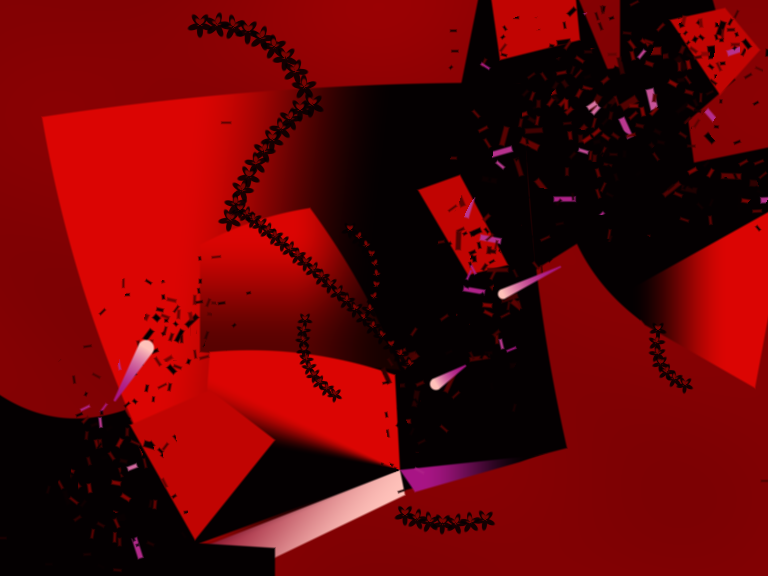
A Shadertoy shader for this background:

```glsl
// Crimson fractal collage: bowed panels fading to black, with chains of ragged
// beads, scattered shards and glints. Panels are signed distances; shards come
// from jittered cells, beads from curves.
const vec2 CANVAS = vec2(7.68, 5.76); // drawing units, y down
const float SOFT = .015; // edge softness
const vec3 BLACK = vec3(.015, 0, .003);
const vec3 SCARLET = vec3(.86, .02, .01);
const vec3 MAGENTA = vec3(.66, .08, .52);
const vec3 BLUSH = vec3(1, .76, .73);
const vec4 FLAT = vec4(0);

float hash(vec2 p) {
  p = fract(p * vec2(.1031, .1173));
  p += dot(p, p.yx + 33.3);
  return fract((p.x + p.y) * p.x * 7.31);
}

void paint(inout vec3 col, vec3 ink, float d) {
  col = mix(col, ink, 1. - smoothstep(-SOFT, SOFT, d));
}

// Position along a segment, 0 to 1
float along(vec2 q, vec2 e) { return clamp(dot(q, e) / dot(e, e), 0., 1.); }

// Signed distance to a side, bulged outwards by bow
float edge(vec2 p, vec2 a, vec2 b, float bow) {
  vec2 e = b - a, q = p - a;
  float t = along(q, e);
  return dot(q, vec2(e.y, -e.x)) / length(e) - bow * 4. * t * (1. - t);
}

// Four corners, clockwise on screen, one bow per side
void panel(inout vec3 col, vec2 p, vec3 ink, vec4 ab, vec4 cd, vec4 bow) {
  float d = max(edge(p, ab.xy, ab.zw, bow.x), edge(p, ab.zw, cd.xy, bow.y));
  d = max(d, edge(p, cd.xy, cd.zw, bow.z));
  paint(col, ink, max(d, edge(p, cd.zw, ab.xy, bow.w)));
}

// Ragged dark beads with red cores along a quadratic curve
void chain(inout vec3 col, vec2 p, vec4 ab, vec2 c, float size) {
  float count = ceil(length(c - ab.xy) / size * .7);
  for (float i = 0.; i <= count; i++) {
    float t = i / count;
    vec2 q = p - mix(mix(ab.xy, ab.zw, t), mix(ab.zw, c, t), t);
    float r = size * (.75 + .3 * sin(atan(q.y, q.x) * 5. + i * 2.));
    paint(col, mix(BLACK, col, .12), length(q) - r);
    paint(col, SCARLET * .55, length(q + vec2(0, size * .3)) - r * .38);
  }
}

// One turned rectangle per cell, shown where its hash is below density
void shards(inout vec3 col, vec2 p, float scale, float density) {
  for (int k = 0; k < 9; k++) {
    vec2 id = floor(p * scale) + vec2(k % 3, k / 3) - 1.;
    float h = hash(id + 17.), tint = hash(id + 71.), c = cos(h * 40.), s = sin(h * 40.);
    vec2 q = p * scale - id - vec2(hash(id + 3.), hash(id + 29.));
    q = abs(mat2(c, s, -s, c) * q) - vec2(.16 + .38 * tint, .1 + .24 * h);
    vec3 ink = mix(BLACK, SCARLET * (.35 + .5 * h), smoothstep(.45, .85, tint));
    if (tint > .95) ink = mix(MAGENTA, BLUSH, h);
    if (h < density) paint(col, ink, max(q.x, q.y) / scale);
  }
}

// Tapered sliver, magenta at the thin end
void glint(inout vec3 col, vec2 p, vec4 ab, float width) {
  vec2 e = ab.zw - ab.xy, q = p - ab.xy;
  float t = along(q, e);
  paint(col, mix(MAGENTA, BLUSH, t * t), length(q - e * t) - width * (.15 + .85 * t));
}

float cloud(vec2 p, float x, float y, float w, float h) {
  vec2 q = (p - vec2(x, y)) / vec2(w, h);
  return exp(-dot(q, q));
}

void mainImage(out vec4 fragColor, in vec2 fragCoord) {
  vec2 p = fragCoord / iResolution.xy * CANVAS;
  p.y = CANVAS.y - p.y;
  // Backdrop with broad waves
  float wave = sin(p.x * 1.3 + sin(p.y)) * sin(p.y * 1.5 - p.x * .4);
  vec3 col = vec3(.51 + .025 * wave + .07 * cloud(p, 4., .2, 2., 1.2), .005, .012);
  // Great panel and inner sheet
  vec3 ink = mix(SCARLET, BLACK, smoothstep(1.9, 3.95, p.x + .12 * p.y - .12));
  panel(col, p, ink, vec4(.42, 1.17, 5.25, .83), vec4(5.67, 4.48, 1.95, 5.45), vec4(.1, -.1, 0, .2));
  ink = SCARLET * (1. - .6 * smoothstep(2.3, 3.5, p.y)) * (1. - .75 * smoothstep(2.9, 3.9, p.x));
  panel(col, p, ink, vec4(2, 2.45, 3.1, 2.08), vec4(4, 3.7, 2, 3.52), vec4(.05, .06, 0, 0));
  // Fan and beams about the hub
  vec2 hub = vec2(4, 4.7);
  float ang = atan(p.y - hub.y, hub.x - p.x);
  ink = mix(SCARLET, BLACK, smoothstep(-.46, -.16, ang));
  panel(col, p, ink, vec4(2.1, 3.52, 3.95, 3.75), vec4(hub, 1.95, 5.45), vec4(.1, 0, 0, 0));
  ink = mix(vec3(.55, .01, .13), BLUSH, smoothstep(2., 4., p.x + p.y * .8 - 4.));
  panel(col, p, ink * smoothstep(.2, .42, ang), vec4(hub, 4.05, 4.95), vec4(2.7, 5.6, 1.95, 5.5), FLAT);
  ink = mix(MAGENTA, BLACK, smoothstep(4.2, 5.3, p.x));
  panel(col, p, ink, vec4(hub, 5.4, 4.55), vec4(5.2, 4.62, 4.15, 4.92), FLAT);
  // Dark corners
  panel(col, p, BLACK, vec4(-.1, 3.88, 1.25, 4.1), vec4(2, 5.45, -.1, 5.9), vec4(-.18, 0, 0, 0));
  panel(col, p, BLACK, vec4(-.1, 5.3, 2.75, 5.48), vec4(2.75, 5.9, -.1, 5.9), FLAT);
  panel(col, p, BLACK, vec4(4.8, -.1, 5.75, -.1), vec4(6.1, .75, 4.6, .9), FLAT);
  panel(col, p, BLACK, vec4(6.2, -.1, 7.1, -.1), vec4(7.35, .8, 6.2, 1.8), FLAT);
  panel(col, p, BLACK, vec4(5.2, .8, 6.8, .6), vec4(6.95, 1.7, 5.35, 2.7), FLAT);
  panel(col, p, BLACK, vec4(5.6, 1.9, 7.9, 1.43), vec4(7.9, 2.3, 6.4, 3.2), vec4(0, 0, 0, .15));
  // Small red panels
  ink = mix(BLACK, SCARLET, smoothstep(6.3, 7.3, p.x));
  panel(col, p, ink, vec4(6.2, 2.95, 7.9, 2), vec4(7.55, 3.88, 6.45, 3.25), FLAT);
  ink = SCARLET * .88;
  panel(col, p, ink, vec4(1.3, 4.25, 2.1, 3.9), vec4(2.75, 4.4, 1.95, 5.4), FLAT);
  panel(col, p, ink, vec4(6.7, .2, 7.25, .08), vec4(7.6, .5, 7.2, .95), FLAT);
  panel(col, p, ink, vec4(4.9, -.1, 5.75, -.1), vec4(5.8, .4, 5, .6), FLAT);
  panel(col, p, ink, vec4(4.18, 1.9, 4.6, 1.75), vec4(5.08, 2.65, 4.68, 2.75), FLAT);
  // Shard clusters
  float density = .7 * cloud(p, 5.9, 1.1, .9, .75) + .6 * (cloud(p, 6.9, .4, .5, .6)
    + cloud(p, 1.2, 4.8, .5, .8) + cloud(p, 1.75, 3.3, .4, .5) + cloud(p, 4.85, 2.8, .35, .9)
    + cloud(p, 4.15, 4., .25, .6) + cloud(p, 7.2, 1.9, .5, .35));
  shards(col, p, 5., density * .7);
  shards(col, p, 11., density);
  // Bead chains
  chain(col, p, vec4(2, .25, 2.8, .2), vec2(3.12, 1.05), .12);
  chain(col, p, vec4(3, 1.1, 2.55, 1.5), vec2(2.3, 2.2), .11);
  chain(col, p, vec4(2.4, 2.1, 3.1, 2.6), vec2(4.1, 3.65), .08);
  chain(col, p, vec4(3.5, 2.3, 3.9, 2.6), vec2(3.7, 3.1), .08);
  chain(col, p, vec4(3.05, 3.2, 2.95, 3.7), vec2(3.35, 3.95), .07);
  chain(col, p, vec4(6.58, 3.3, 6.5, 3.7), vec2(6.85, 3.85), .08);
  chain(col, p, vec4(4.05, 5.15, 4.4, 5.3), vec2(4.85, 5.2), .1);
  // Slivers
  glint(col, p, vec4(1.15, 4, 1.46, 3.48), .08);
  glint(col, p, vec4(5.6, 2.67, 5.03, 2.94), .05);
  glint(col, p, vec4(4.65, 3.66, 4.36, 3.84), .06);
  fragColor = vec4(col, 1);
}
```
